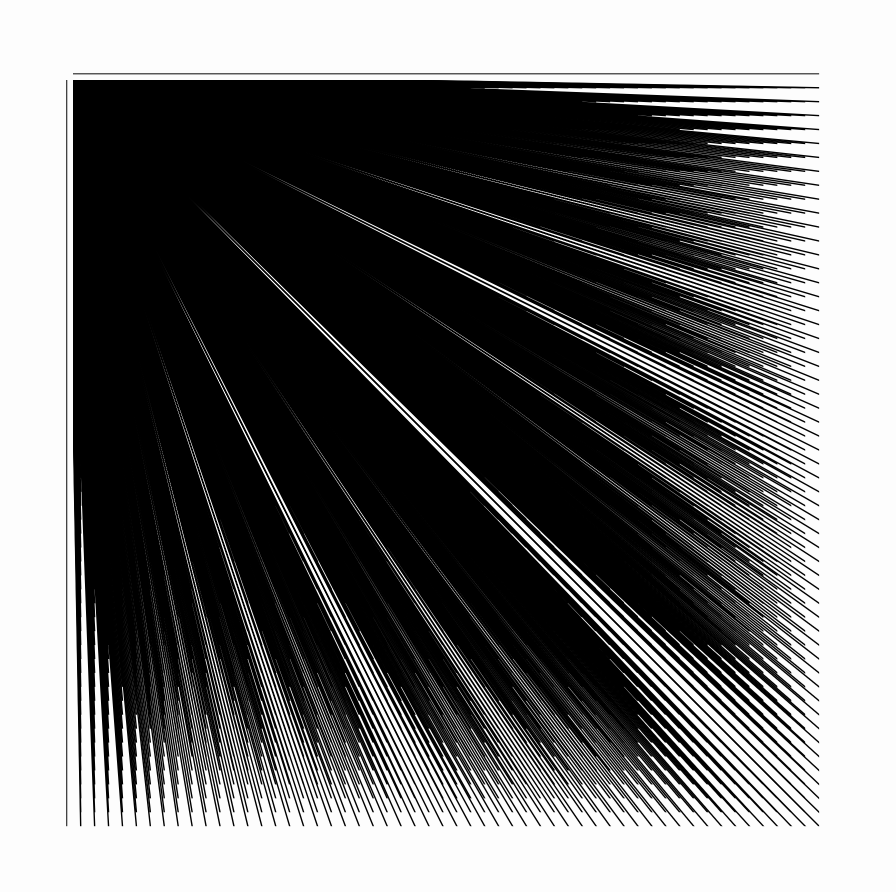
This background is drawn by a WebGL 2 fragment shader. Its source:

```glsl
#version 300 es
precision highp float;
// Fan of thin black segments joining one corner to every node of a square lattice.

uniform vec2 u_resolution;
out vec4 fragColor;

const vec3 PAPER = vec3(0.992);
const vec3 INK = vec3(0.0);
const int NODES = 54;                        // lattice cells per side
const float CELL = 0.01555;                  // cell size, in canvas widths
const vec2 CORNER = vec2(0.0745, 0.0824);    // fan origin, from the upper left
const float RAY_WIDTH = 0.1;                 // in cells
const float AXIS_WIDTH = 0.07;               // in cells
const float MARGIN = 0.45;                   // clear strip beside both axes, in cells
const int SAMPLES = 2;                       // samples per pixel side

// Box-filtered coverage of a stroke at a signed distance from its centre
float stroke(float dist, float width, float pixel) {
    float high = min(dist + 0.5 * pixel, 0.5 * width);
    float low = max(dist - 0.5 * pixel, -0.5 * width);
    return max(high - low, 0.0) / pixel;
}

// Smooth step across one sample
float edge(float dist, float pixel) {
    return clamp(dist / pixel + 0.5, 0.0, 1.0);
}

// Remaining paper at a point given in lattice cells
float paperLeft(vec2 p, float pixel) {
    // The fan mirrors about its diagonal, so fold onto one half
    vec2 q = p.x > p.y ? p : p.yx;
    float size = float(NODES);
    if (q.x < MARGIN || q.x > size + pixel || q.y < -1.0) return 1.0;

    // Outer axis line
    float left = 1.0 - stroke(q.y, AXIS_WIDTH, pixel) * edge(size - q.x, pixel);

    // For each lattice column, the segment passing closest to the point
    float inside = edge(q.y - MARGIN, pixel);
    if (inside <= 0.0) return left;
    for (int i = 1; i <= NODES; i++) {
        float column = float(i);
        float reach = edge(column - q.x, pixel);
        if (reach <= 0.0) continue;
        float row = max(1.0, round(q.y * column / q.x));
        vec2 node = vec2(column, row);
        float dist = (q.y * node.x - q.x * node.y) / length(node);
        left *= 1.0 - stroke(dist, RAY_WIDTH, pixel) * reach * inside;
    }
    return left;
}

void main() {
    float pixel = 1.0 / (u_resolution.x * CELL * float(SAMPLES));
    float paper = 0.0;

    // Average a small grid of samples
    for (int sy = 0; sy < SAMPLES; sy++) {
        for (int sx = 0; sx < SAMPLES; sx++) {
            vec2 offset = (vec2(sx, sy) + 0.5) / float(SAMPLES) - 0.5;
            vec2 pos = gl_FragCoord.xy + offset;
            pos.y = u_resolution.y - pos.y;
            paper += paperLeft((pos / u_resolution.x - CORNER) / CELL, pixel);
        }
    }
    paper /= float(SAMPLES * SAMPLES);
    fragColor = vec4(mix(INK, PAPER, paper), 1.0);
}
```
